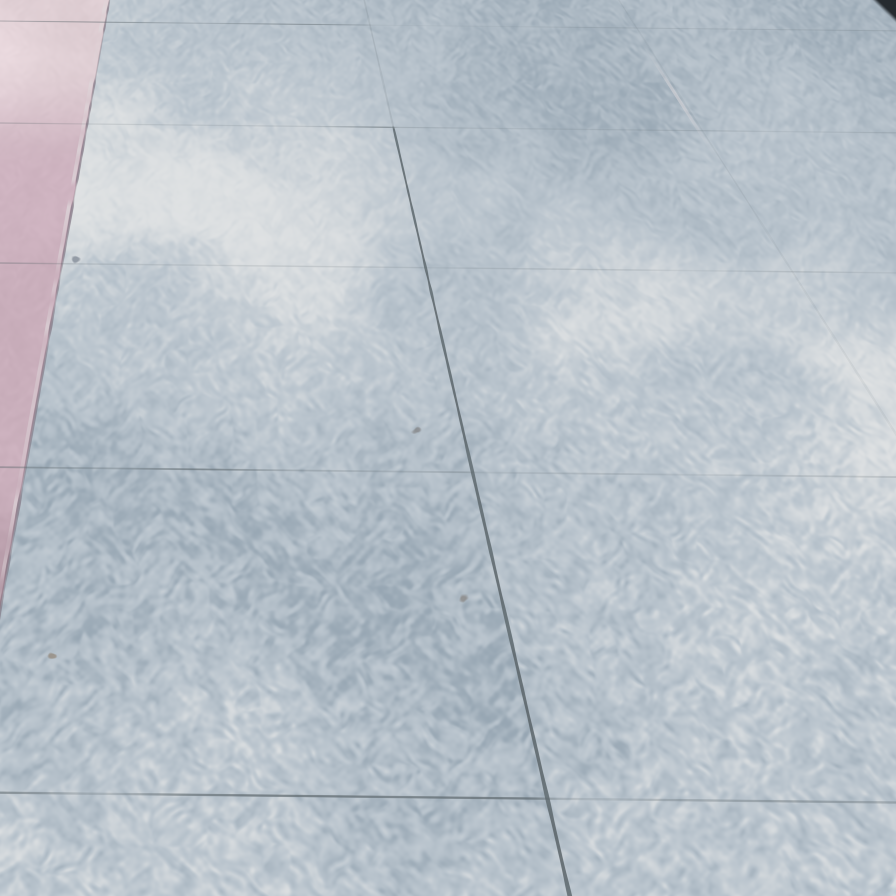
Give the GLSL for this texture, as a WebGL 1 fragment shader.

```glsl
precision highp float;
// Pale blue-grey stone paving receding in perspective, with a pink strip on the left.
// Canvas points are projected to slab columns and rows; joints are distances to their
// grid lines, and layered value noise adds short flecks, cloudy sheen and wear.

uniform vec2 u_resolution;

#define VANISH vec2(0.247, 1.695)      // vanishing point of the columns
#define SLAB_WIDTH 0.409               // column spacing per unit of depth
#define ROW_SCALE 5.336                // perspective scale of the rows
#define ROW_SHIFT 3.365                // phase of the rows
#define FLECK_FREQ 140.0
#define FLECK_GAIN 0.46
#define SHADE_COLOR vec3(0.59, 0.65, 0.70)
#define STONE_COLOR vec3(0.728, 0.77, 0.806)
#define SHEEN_COLOR vec3(0.875, 0.885, 0.89)
#define PINK_COLOR vec3(0.77, 0.665, 0.715)
#define JOINT_COLOR vec3(0.36, 0.40, 0.42)

float hash(vec2 p) {
  vec3 q = fract(p.xyx * 0.1031);
  q += dot(q, q.yzx + 33.33);
  return fract((q.x + q.y) * q.z);
}

float noise(vec2 p) {
  vec2 i = floor(p), f = fract(p);
  f = f * f * (3.0 - 2.0 * f);
  return mix(mix(hash(i), hash(i + vec2(1.0, 0.0)), f.x),
             mix(hash(i + vec2(0.0, 1.0)), hash(i + 1.0), f.x), f.y);
}

float fbm(vec2 p) {
  float sum = 0.0, gain = 0.53;
  for (int i = 0; i < 5; i++) {
    sum += gain * noise(p);
    p = mat2(1.6, 1.2, -1.2, 1.6) * p + 17.3;
    gain *= 0.5;
  }
  return sum;
}

float bell(float x, float width) {
  return exp(-x * x / (width * width));
}

float line(float dist, float halfWidth, float px) {
  return 1.0 - smoothstep(halfWidth - px, halfWidth + px, dist);
}

// Short mineral flecks: two crossing sets of stretched noise, chosen patch by patch.
float flecks(vec2 p) {
  vec2 q = p + 1.2 * vec2(noise(p * 0.4 + 9.0), noise(p * 0.4 + 41.0));
  float rising = noise(vec2(q.x + q.y, 0.45 * (q.y - q.x)));
  float falling = noise(vec2(0.45 * (q.x + q.y), q.y - q.x) + 57.0);
  float strokes = mix(rising, falling, smoothstep(0.4, 0.6, noise(p * 0.3 + 83.0)));
  return strokes - 0.5 + 0.4 * (noise(p * 1.5 + 70.0) - 0.5);
}

void main() {
  vec2 uv = gl_FragCoord.xy / u_resolution;
  float px = 0.7 / min(u_resolution.x, u_resolution.y);

  // Perspective grid
  float depth = VANISH.y - uv.y;
  float tilted = depth - 0.011 * (uv.x - 0.55);
  float col = (uv.x - VANISH.x) / (depth * SLAB_WIDTH) + 0.439;
  float row = ROW_SCALE / tilted - ROW_SHIFT;
  vec2 slab = floor(vec2(col, row));
  vec2 ground = vec2((uv.x - VANISH.x) / sqrt(depth), 2.0 * sqrt(depth));

  // Cloudy tone: a diagonal sheen, a blue hollow and a dim far side
  float cloud = fbm(uv * 5.0 + 3.7);
  float patches = smoothstep(0.33, 0.68, fbm(uv * vec2(6.0, 7.5) + 21.0));
  float sheen = bell(uv.y - 0.85 + 0.27 * uv.x, 0.14) * (0.15 + 0.85 * patches);
  float hollow = bell(uv.y - 0.51 + 0.48 * uv.x, 0.13) * line(abs(col - 0.5), 0.5, 0.004);
  float farSide = smoothstep(0.5, 0.9, uv.y) * smoothstep(0.3, 0.6, uv.x);
  float tone = 0.48 + 0.5 * (cloud - 0.5) + 0.04 * (hash(slab + 50.0) - 0.5);
  tone += 0.36 * sheen - 0.27 * hollow * (0.4 + cloud) - 0.2 * farSide;
  float grain = flecks(ground * FLECK_FREQ) * mix(0.55, 1.0, smoothstep(0.85, 0.2, uv.y));
  tone += FLECK_GAIN * grain * (1.0 - 0.5 * sheen);
  tone = clamp(tone, 0.0, 1.0);
  vec3 color = mix(SHADE_COLOR, STONE_COLOR, smoothstep(-0.05, 0.54, tone));
  color = mix(color, SHEEN_COLOR, smoothstep(0.42, 0.98, tone));

  // Pink strip, paler far away and deeper close by
  vec3 pink = PINK_COLOR + vec3(0.10, 0.14, 0.11) * smoothstep(0.8, 0.94, uv.y);
  pink -= 0.07 * smoothstep(0.48, 0.3, uv.y);
  pink += 0.14 * (cloud - 0.5) + 0.03 * grain;
  color = mix(color, pink, line(col * SLAB_WIDTH * depth, 0.0, px));

  // Joints along the columns: the middle one is open, its neighbours are filled
  float joint = floor(col + 0.5);
  float side = (col - joint) * SLAB_WIDTH * depth;
  float wear = noise(vec2(joint * 19.0, row * 14.0));
  float open = bell(joint - 1.0, 0.3);
  float edge = bell(joint, 0.3);
  float filled = bell(joint - 2.0, 0.3);
  float strength = open * mix(0.72 + 0.28 * wear, 0.14, smoothstep(2.98, 3.02, row));
  strength += edge * (0.2 + 0.6 * wear) + 0.08 * filled;
  float halfWidth = 0.0013 * depth * (0.7 + 0.6 * wear);
  float pale = edge * 0.7 * wear + filled * 0.5 * bell(row - 3.3, 0.3);
  color = mix(color, vec3(0.87, 0.85, 0.86), pale * line(abs(side + 0.004), 0.002, px));
  vec3 gap = JOINT_COLOR * (0.8 + 0.4 * wear) + edge * vec3(0.09, 0.0, 0.03);
  color = mix(color, gap, strength * line(abs(side), halfWidth, px));

  // Thin joints across the rows, fading in and out
  float seam = floor(row + 0.5);
  float across = abs(row - seam) * tilted * tilted / ROW_SCALE;
  float fade = 0.1 + 0.5 * noise(vec2(uv.x * 9.0, seam * 13.0 + 4.0));
  fade *= mix(1.0, 0.35, smoothstep(0.98, 1.02, col)) + 0.5 * line(seam, 0.5, 0.1);
  color = mix(color, JOINT_COLOR, min(fade, 0.7) * line(across, 0.0008 * depth, px));

  // Sparse specks of debris
  vec2 cell = floor(uv * 5.0);
  vec2 offset = fract(uv * 5.0) - 0.25 - 0.5 * vec2(hash(cell + 7.0), hash(cell + 31.0));
  float speck = length(offset * vec2(0.7, 1.0)) / 5.0 + 0.004 * (noise(uv * 180.0) - 0.5);
  vec3 debris = mix(vec3(0.40, 0.45, 0.52), vec3(0.55, 0.48, 0.40), hash(cell + 90.0));
  color = mix(color, debris, 0.6 * step(0.84, hash(cell + 3.0)) * line(speck, 0.003, 2.0 * px));

  // Dark kerb in the far corner
  color = mix(color, vec3(0.15, 0.17, 0.19), smoothstep(2.99, 3.02, col));
  gl_FragColor = vec4(color, 1.0);
}
```
